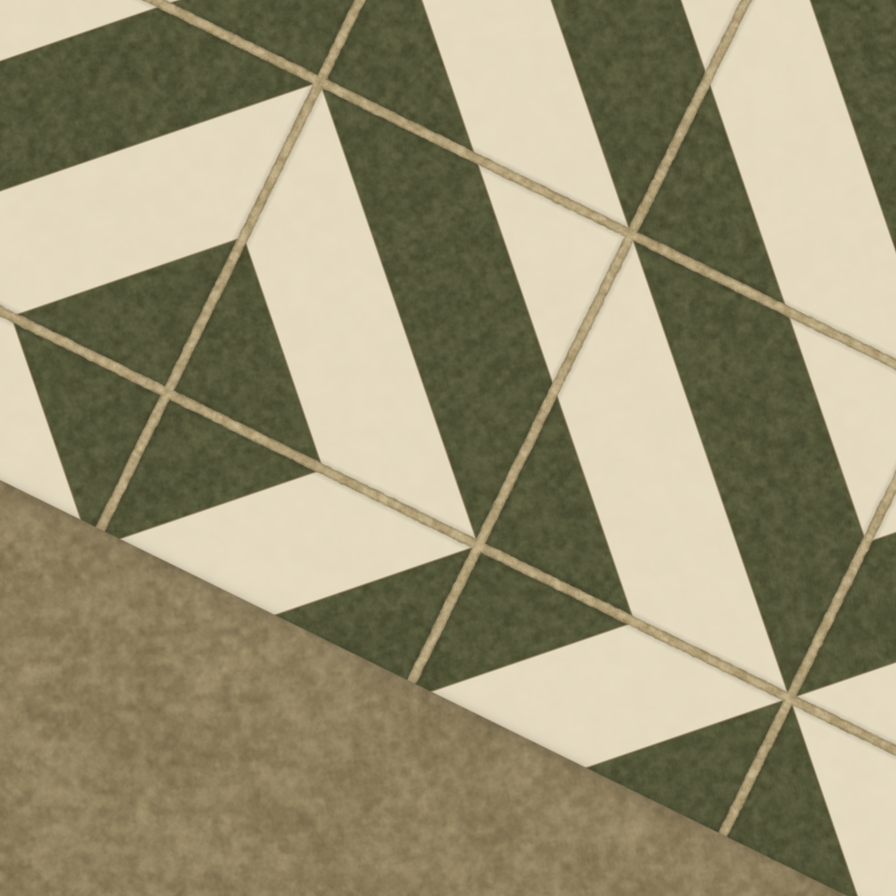
This pattern is drawn by a Shadertoy shader. Its source:

```glsl
// Tilted square tiles with green and cream diagonal bands, meeting a speckled floor.
#define TILE 0.387                     // tile side, canvas units
#define TILT 0.4562                    // clockwise turn of the grid, radians
#define CORNER vec2(0.534, 0.391)      // grid node used as origin
#define GROUT 0.0145                   // half width of a joint, tile units
#define FLOOR_START 0.438              // floor edge, tile units below the origin
#define CREAM vec3(0.895, 0.855, 0.752)
#define GREEN vec3(0.330, 0.338, 0.225)
#define JOINT vec3(0.670, 0.605, 0.455)
#define FLOOR vec3(0.555, 0.497, 0.367)
#define RIM vec3(0.420, 0.330, 0.190)

float hash(vec2 p) {
    return fract(sin(dot(p, vec2(127.1, 311.7))) * 43758.5453);
}

float noise(vec2 p) {
    vec2 i = floor(p), f = fract(p);
    f = f * f * (3.0 - 2.0 * f);
    return mix(mix(hash(i), hash(i + vec2(1, 0)), f.x),
               mix(hash(i + vec2(0, 1)), hash(i + vec2(1, 1)), f.x), f.y);
}

// Layered grain centred on zero
float grain(vec2 p) {
    float sum = 0.0, amp = 0.5;
    for (int k = 0; k < 3; k++) {
        sum += amp * (noise(p) - 0.5);
        p = mat2(1.6, 1.2, -1.2, 1.6) * p + 7.3;
        amp *= 0.6;
    }
    return sum;
}

// Signed distance to the green bands; negative inside
float bands(vec2 p) {
    vec2 cell = floor(p), local = fract(p);
    // Mirror in blocks of two tiles so the bands form nested diamonds
    vec2 flip = mod(floor((cell + vec2(1, 0)) / 2.0) + vec2(0, 1), 2.0);
    local = mix(local, 1.0 - local, flip);
    float d = local.x - local.y;
    return (abs(fract(d + 0.25) - 0.5) - 0.25) * 0.7071;
}

void mainImage(out vec4 fragColor, in vec2 fragCoord) {
    vec2 uv = fragCoord / iResolution.y;

    // Grid coordinates: x along the floor edge, y towards the floor
    vec2 along = vec2(cos(TILT), -sin(TILT));
    vec2 down = vec2(-sin(TILT), -cos(TILT));
    vec2 q = uv - CORNER;
    vec2 p = vec2(dot(q, along), dot(q, down)) / TILE;
    float aa = max(1.0 / (iResolution.y * TILE), 0.0035);

    // Printed bands with a faint brown rim
    float speck = grain(uv * 115.0);
    float band = bands(p);
    vec3 cream = CREAM + 0.018 * grain(uv * 60.0);
    vec3 green = GREEN + speck * vec3(0.15, 0.14, 0.12);
    vec3 col = mix(green, cream, smoothstep(-aa, aa, band));
    col = mix(col, RIM, 0.35 * (1.0 - smoothstep(0.0, 1.6 * aa, abs(band))));

    // Rough joints with soft shaded sides
    vec2 edge = 0.5 - abs(fract(p) - 0.5);
    float joint = min(edge.x, edge.y) + 0.005 * grain(uv * 150.0);
    col *= 1.0 - 0.10 * (1.0 - smoothstep(GROUT, GROUT * 2.2, joint));
    vec3 mortar = JOINT + 0.22 * grain(uv * 140.0 + 31.0);
    mortar *= 1.06 - 0.16 * smoothstep(0.3 * GROUT, GROUT, joint);
    col = mix(mortar, col, smoothstep(GROUT - aa, GROUT + aa, joint));

    // Speckled floor with a thin contact shadow
    float rim = p.y - FLOOR_START;
    float mottle = 0.17 * grain(uv * 95.0 + 11.0) + 0.09 * grain(uv * 24.0);
    vec3 ground = FLOOR + mottle * vec3(1.0, 0.96, 0.85);
    ground *= 1.0 - 0.12 * exp(-max(rim, 0.0) * 35.0);
    col *= 1.0 - 0.12 * exp(-max(-rim, 0.0) * 90.0);
    col = mix(col, ground, smoothstep(-aa, aa, rim));

    fragColor = vec4(clamp(col, 0.0, 1.0), 1.0);
}
```
